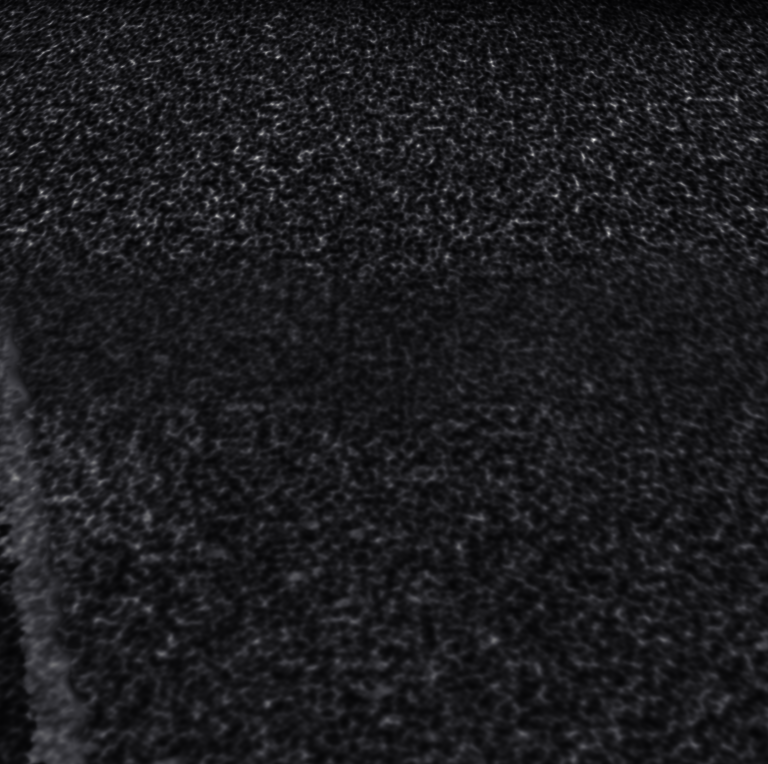
This texture is drawn by a Shadertoy shader. Its source:

```glsl
// Dark asphalt seen at a low angle: gradient-noise grain grows towards the viewer,
// crisp in the far band, soft and flat in the middle, coarser with pale chips near.
// A worn, ragged strip of grey paint runs down the left edge.

const vec3  ASPHALT_TINT  = vec3(0.98, 0.98, 1.06);
const float ASPHALT_LEVEL = 0.094;  // median brightness
const float PAINT_LEVEL   = 0.25;
const float HORIZON       = 0.6;    // distance of the vanishing line above the top
const float GRAIN_DENSITY = 100.0;  // grains across one unit of depth
const float GRAIN_STRETCH = 0.85;   // below 1 widens the grains
const float CHIP_SPACING  = 4.0;    // in grains
const float CHIP_SHARE    = 0.22;
const float FAR_CONTRAST  = 0.64;
const float MID_CONTRAST  = 0.34;
const float NEAR_CONTRAST = 0.48;

// Integer hash: two random values in 0..1 per lattice point
vec2 hash2(vec2 cell) {
    uvec2 q = uvec2(ivec2(cell)) * uvec2(1597334673u, 3812015801u);
    uint h = q.x ^ q.y;
    h = (h ^ (h >> 15)) * 739391u;
    h = (h ^ (h >> 13)) * 917503u;
    h ^= h >> 16;
    return vec2(h & 65535u, h >> 16) / 65535.0;
}

float cornerSlope(vec2 cell, vec2 offset) {
    float angle = 6.2832 * hash2(cell).x;
    return dot(vec2(cos(angle), sin(angle)), offset);
}

float gradientNoise(vec2 p) {
    vec2 i = floor(p), f = p - i;
    vec2 u = f * f * f * (f * (f * 6.0 - 15.0) + 10.0);
    vec2 e = vec2(0.0, 1.0);
    return mix(mix(cornerSlope(i, f), cornerSlope(i + e.yx, f - e.yx), u.x),
               mix(cornerSlope(i + e, f - e), cornerSlope(i + 1.0, f - 1.0), u.x), u.y);
}

// Three octaves scaled to about unit deviation; the finest fades below pixel size
float grainNoise(vec2 p, float fineFade) {
    mat2 turn = mat2(0.8, 0.6, -0.6, 0.8);
    float n = 0.9 * gradientNoise(p);
    n += 0.5 * fineFade * gradientNoise(turn * p * 1.7 + 31.0);
    n += 0.4 * gradientNoise(turn * p * 0.4 + 77.0);
    return 3.7 * n;
}

// Sparse pale stones, lying flat across the view
float chips(vec2 p, float slant) {
    vec2 q = p / CHIP_SPACING, base = floor(q);
    float light = 0.0;
    for (int y = -1; y <= 1; y++)
    for (int x = -1; x <= 1; x++) {
        vec2 cell = base + vec2(x, y);
        vec2 pick = hash2(cell + 500.0);
        vec2 d = (q - cell - hash2(cell)) * CHIP_SPACING;
        d.x -= slant * d.y;
        d.y -= (pick.y - 0.4) * 0.5 * d.x;
        d /= vec2(mix(0.6, 1.6, pick.y), 0.55);
        float strength = max(1.0 - pick.x / CHIP_SHARE, 0.0);
        light += strength * (1.0 - smoothstep(0.2, 1.3, length(d)));
    }
    return light;
}

// Soft round patch, 1 in its middle
float patchMask(vec2 p, vec2 centre, vec2 radius) {
    vec2 d = (p - centre) / radius;
    return exp(-dot(d, d));
}

void mainImage(out vec4 fragColor, in vec2 fragCoord) {
    vec2 uv = fragCoord / iResolution.xy;
    vec2 pos = vec2(uv.x, 1.0 - uv.y);   // y runs from far to near

    // Perspective: grains stay even-sided while their size follows the depth
    float depth = pos.y + HORIZON;
    float slant = (pos.x - 0.5) / depth;
    vec2 ground = GRAIN_DENSITY * vec2(slant, -log(depth));
    float grainPixels = iResolution.y * depth / GRAIN_DENSITY;
    float fineFade = smoothstep(0.8, 2.2, grainPixels / 1.7);
    float grain = grainNoise(ground * vec2(GRAIN_STRETCH, 1.0), fineFade);
    float cloud = gradientNoise(pos * vec2(5.0, 9.0) + 13.0);

    // Focus bands: crisp far, flat middle, moderate near
    float bandY = pos.y + 0.05 * cloud;
    float toMiddle = smoothstep(0.30, 0.40, bandY);
    float toNear = smoothstep(0.48, 0.60, bandY);
    float contrast = mix(FAR_CONTRAST, MID_CONTRAST, toMiddle);
    contrast = mix(contrast, NEAR_CONTRAST, toNear);

    // Broad light and shade
    float level = ASPHALT_LEVEL * (1.0 + 0.25 * cloud);
    level *= 1.0 + 0.12 * (1.0 - toMiddle);
    level *= 1.0 - 0.65 * patchMask(pos, vec2(0.95, -0.02), vec2(0.5, 0.09));
    level *= mix(0.6, 1.0, smoothstep(-0.01, 0.04, pos.y));
    level *= 1.0 + 0.65 * patchMask(pos, vec2(0.1, 0.64), vec2(0.11, 0.09));
    level *= 1.0 - 0.3 * patchMask(pos, vec2(0.13, 0.75), vec2(0.05, 0.04));

    float tone = level * exp(contrast * grain);
    tone += mix(0.08, 0.2, toNear) * toMiddle * chips(ground, slant);

    // Worn paint strip with a dark gutter on its outer side
    float ragged = gradientNoise(pos * 32.0) * 0.028 + 0.004 * grain;
    float across = pos.x + 0.012 - 0.17 * (pos.y - 0.45) + ragged;
    float gutter = (1.0 - smoothstep(-0.045, -0.02, across)) * smoothstep(0.58, 0.66, pos.y);
    float paint = 1.0 - smoothstep(0.018, 0.036, abs(across));
    paint *= smoothstep(0.38, 0.46, pos.y) * (0.75 + 0.5 * gradientNoise(pos * 18.0 + 5.0));
    float paintTone = PAINT_LEVEL * exp(0.22 * grain);
    tone = mix(tone * (1.0 - 0.45 * gutter), paintTone, clamp(paint, 0.0, 1.0));

    vec3 tint = mix(ASPHALT_TINT, vec3(1.0), smoothstep(0.2, 0.5, tone));
    fragColor = vec4(clamp(tone * tint + vec3(0.0, 0.0, 0.003), 0.0, 1.0), 1.0);
}
```
